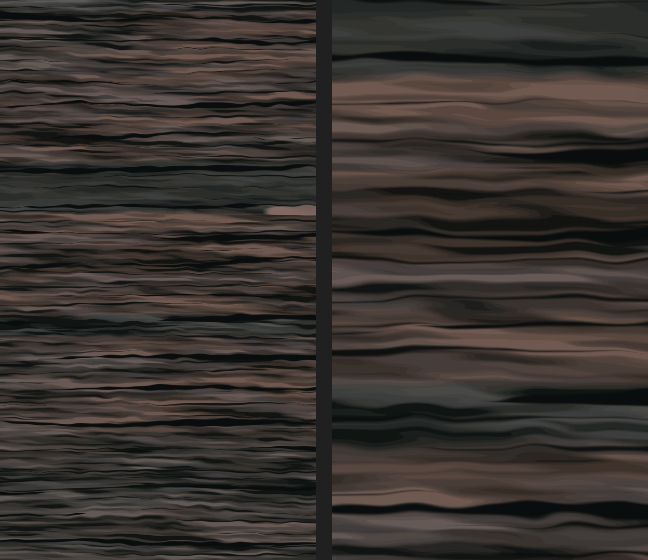
Left, the full canvas; right, a detail of the centre.
Reproduce this texture procedurally as a Shadertoy shader.

```glsl
const vec3 PALETTE[6] = vec3[6](
    vec3(0.07, 0.08, 0.07), vec3(0.16, 0.15, 0.14), vec3(0.23, 0.20, 0.18),
    vec3(0.27, 0.24, 0.235), vec3(0.33, 0.28, 0.26), vec3(0.41, 0.35, 0.33));
const vec3 CRACK_COLOR = vec3(0.04, 0.052, 0.05);
const vec3 SPLINTER_COLOR = vec3(0.48, 0.39, 0.37);
const vec3 COOL_TINT = vec3(0.97, 0.99, 1.01);
const vec3 WARM_TINT = vec3(1.06, 0.99, 0.94);
const vec3 GREY_TINT = vec3(0.87, 1.01, 1.04);

const float TONE_MEAN = 2.72;     // average palette index
const float TONE_GAIN = 10.0;     // streak contrast in palette steps
const float LEVELS = 2.0;         // flat tones per palette step
const float SOFT = 0.0012;        // edge softness
const float BIG_ROWS = 18.0;
const float BIG_WIDTH = 0.0105;
const float FINE_ROWS = 52.0;
const float FINE_WIDTH = 0.0050;
const vec2 GREY_BAND = vec2(0.667, 0.046);   // centre, half height
const vec2 TEAL_BAND = vec2(0.418, 0.017);
const vec2 SPLINTER_POS = vec2(0.545, 0.625);
const vec2 SPLINTER_SIZE = vec2(0.068, 0.009);

float hash(vec2 p) {
    vec3 q = fract(vec3(p.xyx) * 0.1031);
    q += dot(q, q.yzx + 33.33);
    return fract((q.x + q.y) * q.z);
}

// Value noise; a larger plateau gives flatter cells with crisper borders
float noise(vec2 p, float plateau) {
    vec2 i = floor(p), f = smoothstep(plateau, 1.0 - plateau, fract(p));
    return mix(mix(hash(i), hash(i + vec2(1, 0)), f.x),
               mix(hash(i + vec2(0, 1)), hash(i + vec2(1, 1)), f.x), f.y);
}

float noise(vec2 p) {
    return noise(p, 0.0);
}

// Long flat streaks along x; the skew staggers and tapers their ends
float streak(vec2 p, vec2 freq, float seed) {
    return noise(vec2(p.x * freq.x + p.y * freq.y * 0.37, p.y * freq.y) + seed, 0.24);
}

// One wandering split per row, opening and closing along its length
float cracks(vec2 p, float rows, float width, float closed, float soft, float seed) {
    float y = p.y * rows, row = floor(y);
    float id = row * 3.0 + seed;
    float slope = (hash(vec2(id, 5.0)) - 0.4) * 0.5;
    float centre = mix(0.3, 0.7, hash(vec2(id, 9.0))) + slope * (p.x - 0.28)
                 + 0.25 * (noise(vec2(p.x * 6.0, id)) - 0.5);
    float opening = 0.7 * noise(vec2(p.x * 5.0 + seed, id + 71.0))
                  + 0.3 * noise(vec2(p.x * 30.0, id + 131.0));
    float halfWidth = width * (opening - closed);
    float d = abs(fract(y) - centre) / rows;
    return 1.0 - smoothstep(-soft, soft, d - halfWidth);
}

float band(float y, vec2 extent) {
    return 1.0 - smoothstep(-0.004, 0.004, abs(y - extent.x) - extent.y);
}

// Flat steps with smoothed borders
float posterize(float v) {
    float w = clamp(fwidth(v) * 0.6, 0.06, 0.5);
    return floor(v) + smoothstep(0.5 - w, 0.5 + w, fract(v));
}

vec3 ramp(float index) {
    float i = clamp(index, 0.0, 4.999);
    int k = int(i);
    return mix(PALETTE[k], PALETTE[k + 1], fract(i));
}

void mainImage(out vec4 fragColor, in vec2 fragCoord) {
    vec2 uv = fragCoord / iResolution.y;

    // Gentle waves of the fibres and ragged streak borders
    vec2 p = uv;
    p.y += 0.010 * (noise(uv * vec2(3.5, 9.0)) - 0.5);
    p.y += 0.0045 * (noise(uv * vec2(42.0, 90.0) + 17.0) - 0.5);
    p.x += 0.020 * (noise(uv * vec2(30.0, 230.0) + 53.0) - 0.5);

    // Weathered zones
    float grey = band(p.y, GREY_BAND);
    float teal = band(p.y, TEAL_BAND);
    float aged = smoothstep(0.26, 0.12, p.y) * 0.6 + smoothstep(0.975, 0.985, p.y);
    float patches = smoothstep(0.5, 0.8, noise(p * vec2(2.0, 15.0) + 40.0));
    float cool = clamp(grey + teal + 0.6 * aged + 0.35 * patches, 0.0, 1.0);

    // Fibre tone from broad to fine
    float grain = 0.18 * streak(p, vec2(2.5, 38.0), 3.0)
                + 0.40 * streak(p, vec2(7.0, 122.0), 11.0)
                + 0.36 * streak(p, vec2(17.0, 205.0), 29.0) - 0.47;
    float board = noise(vec2(p.x * 1.5, p.y * 13.0) + 61.0) - 0.5;
    float tone = TONE_MEAN + grain * TONE_GAIN * mix(1.0, 0.42, grey) + board * 1.2;
    tone -= 0.6 * grey + 1.2 * teal + 0.6 * aged;
    tone -= 0.7 * cracks(p, BIG_ROWS, BIG_WIDTH, 0.34, 0.005, 7.0);
    vec3 color = ramp(posterize(tone * LEVELS) / LEVELS);

    // Brown and grey shifts
    float warmth = smoothstep(0.2, 0.8, streak(p, vec2(6.0, 70.0), 83.0));
    color *= mix(mix(COOL_TINT, WARM_TINT, warmth), GREY_TINT, cool);

    // Dark splits
    float split = max(cracks(p, BIG_ROWS, BIG_WIDTH, 0.37, SOFT, 7.0),
                      0.9 * cracks(p, FINE_ROWS, FINE_WIDTH, 0.5, SOFT, 211.0));
    color = mix(color, CRACK_COLOR, split);

    // Pale loose splinter
    vec2 q = (p - SPLINTER_POS) / SPLINTER_SIZE;
    float splinter = (length(q * q) - 1.0) * SPLINTER_SIZE.y * 0.5;
    vec3 chip = SPLINTER_COLOR * (0.92 + 0.16 * streak(p, vec2(12.0, 130.0), 5.0));
    color = mix(color, chip, 1.0 - smoothstep(-SOFT, SOFT, splinter));

    fragColor = vec4(color, 1.0);
}
```
